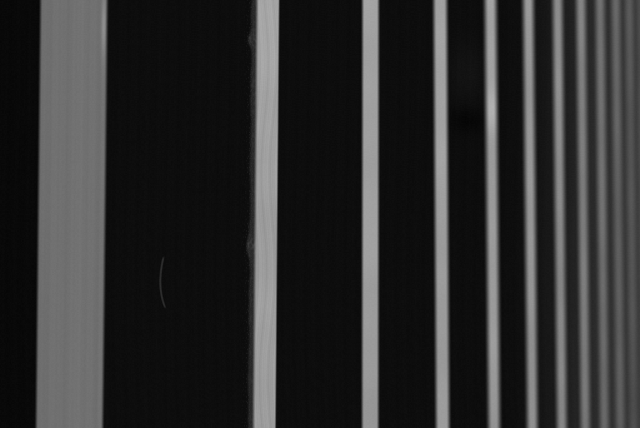
A Shadertoy shader for this pattern:

```glsl
// A row of pale upright slats receding to the right over a near-black wall.
// Slat centres follow a perspective ratio; tilt, width, blur and tone depend
// on depth. Layered sines and cellular noise add grain, bark and wear.

const float WALL = 0.05;
const float HAZE = 0.17;
const float NEAR_TONE = 0.44;

float hash(vec2 p) {
    return fract(sin(dot(p, vec2(127.1, 311.7))) * 43758.5);
}

// Distance to the nearest scattered cell point
float cellular(vec2 p) {
    vec2 cell = floor(p), f = fract(p);
    float d = 1.0;
    for (int y = -1; y <= 1; y++)
        for (int x = -1; x <= 1; x++) {
            vec2 o = vec2(x, y);
            vec2 q = vec2(hash(cell + o), hash(cell + o + 37.0));
            d = min(d, length(o + q - f));
        }
    return d;
}

// Irregular ripple in the range -1 to 1
float ripple(float t) {
    return (sin(t) + 0.6 * sin(t * 2.3 + 1.7) + 0.4 * sin(t * 5.1 + 0.6)) / 2.0;
}

float blob(vec2 p, vec2 centre, vec2 size) {
    vec2 q = (p - centre) / size;
    return exp(-dot(q, q));
}

// Soft upright band; the two edges may have different blur
float band(float d, float halfWidth, float blurL, float blurR) {
    return smoothstep(-blurL, blurL, d + halfWidth)
         * smoothstep(-blurR, blurR, halfWidth - d);
}

// Perspective position of slat k; slat 0 is the one in focus
float slatCentre(float k) {
    return 0.416 + 0.2082 * k / (1.0 + 0.2537 * k) - 0.0033 * k * exp(1.0 - k);
}

// Sideways lean of an upright line through x at height y
float lean(float x, float y) {
    return (0.5 - y) * 0.0072 * tanh((x - 0.592) / 0.17);
}

// Dark wall with faint vertical grain, haze at right and a soft reflection
float wall(vec2 uv) {
    float tone = WALL + HAZE * smoothstep(0.78, 1.02, uv.x);
    tone -= 0.018 * (1.0 - smoothstep(0.0, 0.22, uv.x));
    tone += 0.004 * ripple(uv.x * 310.0 + sin(uv.y * 5.0));
    tone += 0.025 * blob(uv, vec2(0.73, 0.83), vec2(0.03, 0.07));
    tone -= 0.025 * blob(uv, vec2(0.73, 0.72), vec2(0.03, 0.03));
    return tone;
}

// Rough dim side of the focused slat, with knots and specks
float bark(vec2 uv, float edge, float px) {
    float knots = blob(uv, vec2(0.39, 0.425), vec2(0.03, 0.022))
                + blob(uv, vec2(0.39, 0.908), vec2(0.03, 0.016));
    float rim = edge - 0.0075 + 0.0012 * ripple(uv.y * 38.0) - 0.005 * knots;
    float side = smoothstep(rim - 0.002 - px, rim + 0.002, uv.x)
               * (1.0 - smoothstep(edge, edge + 0.004, uv.x));
    float cells = cellular(uv * vec2(230.0, 100.0));
    float specks = (1.0 - smoothstep(0.05, 0.3, cells))
                 * exp(-pow((uv.x - rim) / 0.009, 2.0));
    return side * (0.075 + 0.07 * cells * (1.0 + knots)) + 0.055 * specks;
}

// Thin curved hair on the wall
float hair(vec2 uv, float px) {
    float t = (uv.y - 0.34) / 0.06;
    float d = abs(uv.x - 0.2505 - 0.0065 * t * t * (t < 0.0 ? 1.2 : 0.8));
    return (1.0 - smoothstep(0.0003, 0.0012 + px, d))
         * (1.0 - smoothstep(0.9, 1.05, abs(t)));
}

void mainImage(out vec4 fragColor, in vec2 fragCoord) {
    vec2 uv = fragCoord / iResolution.xy;
    float px = 1.0 / iResolution.x;
    float tone = wall(uv) + 0.12 * hair(uv, px);

    // Wide blurred slat nearest the viewer
    float nearX = 0.112 + lean(0.112, uv.y);
    float d = uv.x - nearX;
    float face = NEAR_TONE + 0.012 * ripple(d * 190.0) + 0.15 * d;
    face += 0.11 * blob(vec2(d, uv.y), vec2(0.047, 0.94), vec2(0.004, 0.07));
    face -= 0.03 * blob(vec2(d, 0.0), vec2(0.041, 0.0), vec2(0.004, 1.0));
    tone = mix(tone, face, band(d, 0.052, 0.0035, 0.0035));

    // Bark behind the focused slat
    float focusX = slatCentre(0.0);
    tone += bark(uv, focusX + lean(focusX, uv.y) - 0.0173, px);

    // Receding slats, softer and dimmer with depth
    for (int i = 0; i < 12; i++) {
        float k = float(i);
        float centre = slatCentre(k);
        d = uv.x - centre - lean(centre, uv.y);
        float halfWidth = 0.0078 - 0.0002 * k + 0.0095 * exp(-0.65 * k);
        float blur = min(0.0012 + 0.0013 * k, 0.0052) + 0.5 * px;
        float blurL = i == 0 ? 0.0035 : blur;
        face = mix(0.64, 0.29, smoothstep(2.0, 11.5, k));
        face += 0.018 * ripple(uv.y * 9.0 + k * 4.0) - 0.04 * (1.0 - uv.y);
        if (i == 0) face += 0.025 * ripple(d * 420.0 + 2.0 * sin(uv.y * 13.0));
        if (i == 4 - 1) face += 0.07 * blob(uv, vec2(0.77, 0.74), vec2(0.02, 0.05));
        tone = mix(tone, face, band(d, halfWidth, blurL, blur));
    }

    // Fine film grain on a canvas-sized grid
    tone += 0.012 * (hash(floor(uv * vec2(512.0, 342.0))) - 0.5);
    fragColor = vec4(vec3(clamp(tone, 0.0, 1.0)), 1.0);
}
```
